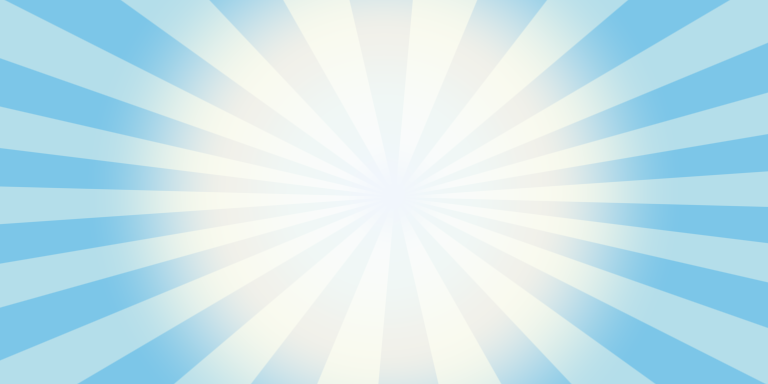
Write a WebGL 2 fragment shader that draws this background.

```glsl
#version 300 es
precision highp float;

uniform vec2 u_resolution;
out vec4 outColor;

const float TAU = 6.2831853;

const vec3 SKY_BLUE = vec3(0.485, 0.775, 0.91);
const vec3 WARM_RIM = vec3(0.945, 0.942, 0.915);
const vec3 PALE_MINT = vec3(0.94, 0.97, 0.965);
const vec3 CORE_WHITE = vec3(0.945, 0.965, 0.99);
const vec3 RAY_CREAM = vec3(0.985, 0.99, 0.925);
const vec3 RAY_WHITE = vec3(0.985, 0.99, 0.99);

// Radial glow: cool core, mint body, warm rim, then blue sky
vec3 glowColor(float radius) {
    vec3 color = mix(CORE_WHITE, PALE_MINT, smoothstep(0.0, 0.22, radius));
    color = mix(color, WARM_RIM, smoothstep(0.2, 0.45, radius));
    return mix(color, SKY_BLUE, smoothstep(0.4, 0.79, radius));
}

// Evenly spaced rays in a horizontally stretched space; 1 inside a ray
float rayMask(vec2 fromHub, float stretch, float count, float turn) {
    float angle = atan(fromHub.y * stretch, fromHub.x);
    float wave = cos(count * (angle - turn));
    float soft = max(fwidth(wave) * 0.7, 0.0001);
    return smoothstep(-soft, soft, wave);
}

// Ray opacity: vanishes at the hub and thins toward the edges
float rayOpacity(float hubDistance, float radius) {
    float fadeIn = smoothstep(0.01, 0.16, hubDistance);
    return fadeIn * mix(0.8, 0.44, smoothstep(0.38, 0.72, radius));
}

void main() {
    vec2 p = (gl_FragCoord.xy - 0.5 * u_resolution) / u_resolution.y;
    vec2 hub = vec2(0.029, -0.013);
    float radius = length(p);

    vec3 color = glowColor(radius);

    // Pale rays over the glow
    float rays = rayMask(p - hub, 1.835, 18.0, TAU * 2.2 / 360.0);
    vec3 rayColor = mix(RAY_WHITE, RAY_CREAM, smoothstep(0.1, 0.6, radius));
    color = mix(color, rayColor, rays * rayOpacity(length(p - hub), radius));

    outColor = vec4(color, 1.0);
}
```
